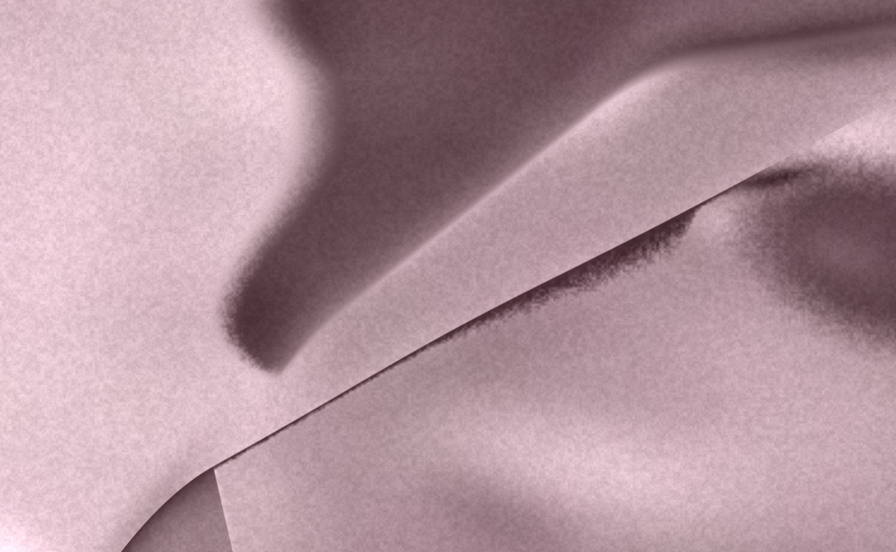
This texture is drawn by a Shadertoy shader. Its source:

```glsl
// Soft pink suede in raking light: a lit sheet, a deep hollow and a diagonal
// fold lying over a lower sheet. Each surface is a tone field built from soft
// lobes; curves in x and y divide them, and fine noise gives the nap.

float hash(vec2 p) {
    vec3 q = fract(vec3(p.xyx) * 0.1031);
    q += dot(q, q.yzx + 33.33);
    return fract((q.x + q.y) * q.z);
}

float noise(vec2 p) {
    vec2 i = floor(p), f = fract(p);
    f = f * f * (3.0 - 2.0 * f);
    return mix(mix(hash(i), hash(i + vec2(1, 0)), f.x),
               mix(hash(i + vec2(0, 1)), hash(i + vec2(1, 1)), f.x), f.y);
}

float fbm(vec2 p) {
    float sum = 0.0, amp = 0.5;
    for (int i = 0; i < 4; i++) {
        sum += amp * noise(p);
        p = mat2(1.6, 1.2, -1.2, 1.6) * p;
        amp *= 0.5;
    }
    return sum;
}

// Gaussian lobe with its long axis turned by angle
float lobe(vec2 p, vec2 center, vec2 radius, float angle) {
    float c = cos(angle), s = sin(angle);
    vec2 q = mat2(c, -s, s, c) * (p - center) / radius;
    return exp(-dot(q, q));
}

// Lower rim of the diagonal fold
float foldRim(float x) {
    float bend = max(0.39 - x, 0.0), swell = (x - 0.83) / 0.28;
    return 0.156 + 0.54 * (x - 0.39) - 2.2 * bend * bend + 0.014 * exp(-swell * swell);
}

// Upper crest of the fold, steep at first and then levelling out
float foldCrest(float x) {
    float steep = 0.445 + 0.79 * (x - 0.633), level = 0.872 + 0.14 * (x - 1.224);
    float h = clamp(0.5 + 0.5 * (level - steep) / 0.06, 0.0, 1.0);
    float tip = max(0.62 - x, 0.0);
    return mix(level, steep, h) - 0.06 * h * (1.0 - h) - 2.5 * tip * tip;
}

// Left side of the hollow, as x for a given y
float hollowSide(float y) {
    float toe = max(0.42 - y, 0.0);
    return 0.41 + 0.16 * smoothstep(0.42, 0.75, y)
         - 0.085 * smoothstep(0.83, 1.0, y) + 8.0 * toe * toe;
}

float litSheet(vec2 p) {
    float t = 0.885 + 0.04 * lobe(p, vec2(0.12, 0.58), vec2(0.3, 0.2), 0.3);
    t += 0.06 * lobe(p, vec2(0.46, 0.82), vec2(0.12, 0.1), 0.0);
    t -= 0.06 * lobe(p, vec2(0.36, 0.68), vec2(0.2, 0.12), 0.9);
    t -= 0.06 * lobe(p, vec2(0.32, 0.38), vec2(0.15, 0.12), 0.5);
    t -= 0.05 * lobe(p, vec2(0.1, 1.0), vec2(0.3, 0.15), 0.0);
    t -= 0.16 * lobe(p, vec2(0.27, 0.07), vec2(0.16, 0.035), 0.85);
    return t + 0.2 * lobe(p, vec2(0.0), vec2(0.11, 0.06), -0.4);
}

// Fold surface, running into the lit sheet at its left end
float foldFace(vec2 p, float rim, float rise) {
    float t = 0.69 + 0.08 * exp(-max(rim, 0.0) / 0.035);
    t += 0.13 * lobe(p, vec2(1.13, 0.82), vec2(0.13, 0.04), 0.7);
    t -= 0.25 * lobe(p, vec2(1.56, 0.92), vec2(0.24, 0.04), 0.1);
    t += 0.12 * exp(-abs(rise) / 0.016)
       * smoothstep(0.55, 0.75, p.x) * (1.0 - smoothstep(1.1, 1.3, p.x));
    return mix(litSheet(p), t, smoothstep(0.42, 0.66, p.x) * (1.0 - smoothstep(0.0, 0.06, rise)));
}

float hollow(vec2 p, float rise) {
    float t = 0.37 + 0.06 * lobe(p, vec2(0.75, 0.88), vec2(0.2, 0.15), 0.8);
    t -= 0.06 * lobe(p, vec2(0.47, 0.38), vec2(0.08, 0.12), 0.0);
    t -= 0.05 * lobe(p, vec2(0.55, 0.98), vec2(0.08, 0.1), 0.0);
    // Paler cloth climbing to the upper right, and a strip along the crest
    t += 0.12 * smoothstep(-0.08, 0.1, p.x - 1.17 + 0.7 * (1.0 - p.y)) * smoothstep(0.02, 0.1, rise);
    t += 0.27 * exp(-max(rise, 0.0) / 0.05) * (1.0 - smoothstep(1.05, 1.35, p.x));
    return t - 0.06 * lobe(p, vec2(1.48, 0.935), vec2(0.2, 0.02), 0.1);
}

float lowerSheet(vec2 p, float depth, float nap) {
    float t = 0.67 + 0.21 * lobe(p, vec2(1.08, 0.15), vec2(0.34, 0.1), -0.15);
    t += 0.13 * lobe(p, vec2(0.44, 0.1), vec2(0.13, 0.18), 0.3);
    t += 0.13 * lobe(p, vec2(1.42, 0.28), vec2(0.28, 0.14), -0.4);
    t -= 0.12 * lobe(p, vec2(0.89, 0.08), vec2(0.15, 0.07), -0.5);
    t -= 0.06 * lobe(p, vec2(0.82, 0.32), vec2(0.3, 0.07), 0.5);
    t += 0.22 * lobe(p, vec2(1.56, 0.75), vec2(0.16, 0.07), 0.2);
    t += 0.11 * lobe(p, vec2(1.3, 0.6), vec2(0.05, 0.04), 0.0);
    // Rounded dip at the right with a thin dark fold above it
    vec2 q = mat2(0.94, 0.34, -0.34, 0.94) * (p - vec2(1.6, 0.54));
    float dip = 1.0 - smoothstep(0.55, 1.25, length(q / vec2(0.26, 0.16)) + 0.06 * nap);
    t = mix(t, 0.37 + 0.09 * lobe(p, vec2(1.53, 0.54), vec2(0.1, 0.05), -0.3), dip);
    t -= 0.33 * lobe(p, vec2(1.39, 0.675), vec2(0.09, 0.016), 0.2);
    // Shadow widening along the rim
    float width = 0.009 + 0.05 * smoothstep(0.68, 1.2, p.x)
                * (1.0 - smoothstep(1.22, 1.275, p.x));
    float shade = 1.0 - smoothstep(0.15 * width, 1.25 * width, depth + 0.25 * nap * width);
    return mix(t, 0.24, 0.9 * shade * (1.0 - smoothstep(1.26, 1.42, p.x)));
}

void mainImage(out vec4 fragColor, in vec2 fragCoord) {
    vec2 p = fragCoord / iResolution.y;
    float aa = 1.2 / iResolution.y;
    float nap = noise(p * 230.0) + noise(p * 120.0 + 7.0) - 1.0;
    float rise = p.y - foldCrest(p.x), rim = p.y - foldRim(p.x);

    // Upper cloth: lit sheet and fold, with the hollow sunk between them
    float side = p.x - hollowSide(p.y) + 0.014 * nap;
    float blur = mix(0.028, 0.06, smoothstep(0.35, 0.8, p.y));
    float crest = smoothstep(-0.008, 0.016 + 0.025 * smoothstep(1.0, 1.3, p.x), rise + 0.005 * nap);
    float sunk = smoothstep(-blur, blur, side) * crest * smoothstep(0.295, 0.345, p.y + 0.008 * nap);
    float upper = mix(foldFace(p, rim, rise), hollow(p, rise), sunk);

    // Lower cloth: flap with a pale cut edge and a dim wedge behind it
    float flap = p.x - 0.386 - 0.23 * max(0.156 - p.y, 0.0);
    float wedge = 0.62 - 0.34 * exp(min(rim, 0.0) / 0.04);
    float lower = mix(wedge, lowerSheet(p, -rim, nap) + 0.12 * exp(-abs(flap) / 0.006),
                      smoothstep(-aa, aa, flap));

    float tone = mix(lower, upper, smoothstep(-aa, aa, rim));
    tone += 0.06 * (fbm(p * vec2(5.0, 7.0)) - 0.47);
    tone += (0.015 + 0.05 * tone) * nap + 0.05 * tone * (noise(p * 420.0) - 0.5);
    float warmth = 0.03 * (fbm(p * 4.0 + 9.0) - 0.47);
    vec3 suede = vec3(tone, 0.98 * tone - 0.1 + warmth, tone - 0.08);
    fragColor = vec4(clamp(suede, 0.0, 1.0), 1.0);
}
```
